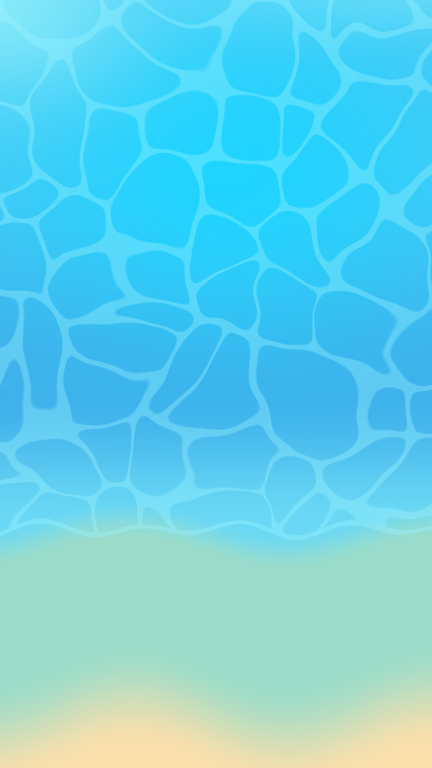
Reproduce this background procedurally as a WebGL 2 fragment shader.

```glsl
#version 300 es
precision highp float;

uniform vec2 u_resolution;
out vec4 outColor;

const float TAU = 6.2831853;
const float CELLS_ACROSS = 6.4;

const vec3 BRIGHT_WATER = vec3(0.12, 0.83, 1.00);
const vec3 DEEP_WATER = vec3(0.25, 0.69, 0.915);
const vec3 UPPER_WATER = vec3(0.28, 0.79, 0.96);
const vec3 SHALLOW_WATER = vec3(0.42, 0.85, 0.96);
const vec3 PALE_LIGHT = vec3(0.56, 0.93, 0.98);
const vec3 WET_SAND = vec3(0.61, 0.865, 0.79);
const vec3 DRY_SAND = vec3(0.98, 0.875, 0.67);
const vec3 CAUSTIC = vec3(0.62, 0.96, 1.00);

// Sine-free hash
vec2 hash2(vec2 cell) {
  vec3 q = fract(cell.xyx * vec3(0.1031, 0.1030, 0.0973));
  q += dot(q, q.yzx + 33.33);
  return fract((q.xx + q.yz) * q.zy);
}

// Smooth two-channel value noise
vec2 noise2(vec2 p) {
  vec2 i = floor(p), f = fract(p);
  vec2 s = f * f * (3.0 - 2.0 * f);
  vec2 low = mix(hash2(i), hash2(i + vec2(1, 0)), s.x);
  vec2 high = mix(hash2(i + vec2(0, 1)), hash2(i + vec2(1, 1)), s.x);
  return mix(low, high, s.y);
}

vec2 siteOffset(vec2 cell, float jitter) {
  return 0.5 + jitter * (hash2(cell) - 0.5);
}

// Distance to the cell walls, blended so that corners become round
float roundedCellWall(vec2 p, float jitter, float sharpness) {
  vec2 home = floor(p), f = fract(p);
  vec2 nearCell = vec2(0), nearSite = vec2(0);
  float nearest = 1e3;
  for (int y = -1; y <= 1; y++)
    for (int x = -1; x <= 1; x++) {
      vec2 cell = vec2(x, y);
      vec2 site = cell + siteOffset(home + cell, jitter) - f;
      if (dot(site, site) < nearest) {
        nearest = dot(site, site);
        nearCell = cell;
        nearSite = site;
      }
    }
  float sum = 0.0;
  for (int y = -2; y <= 2; y++)
    for (int x = -2; x <= 2; x++) {
      vec2 cell = nearCell + vec2(x, y);
      vec2 site = cell + siteOffset(home + cell, jitter) - f;
      vec2 gap = site - nearSite;
      if (dot(gap, gap) > 1e-4) {
        float wall = dot(0.5 * (site + nearSite), normalize(gap));
        sum += exp(-sharpness * wall);
      }
    }
  return -log(sum) / sharpness;
}

// Bright net of refracted light
float causticNet(vec2 p, float pixel) {
  vec2 bend = noise2(p * 0.8 + 7.0) - 0.5;
  vec2 ripple = noise2(p * 2.1 + 19.0) - 0.5;
  float wall = roundedCellWall(p + 0.75 * bend + 0.22 * ripple, 0.95, 15.0);
  float width = mix(0.012, 0.06, noise2(p * 1.3 + 41.0).x);
  float soft = max(pixel, 0.014);
  return 1.0 - smoothstep(width - soft, width + soft, wall);
}

float wave(float x, float peak, float frequency) {
  return cos(TAU * frequency * (x - peak));
}

float glow(vec2 uv, vec2 center, vec2 radius) {
  vec2 d = (uv - center) / radius;
  return exp(-dot(d, d));
}

// Sea tones from the shallows up to the far water
vec3 waterColor(vec2 uv) {
  vec3 color = mix(SHALLOW_WATER, DEEP_WATER, smoothstep(0.31, 0.49, uv.y));
  color = mix(color, UPPER_WATER, smoothstep(0.50, 0.80, uv.y));
  color = mix(color, BRIGHT_WATER, glow(uv, vec2(0.53, 0.78), vec2(0.46, 0.21)));
  color = mix(color, PALE_LIGHT, 0.85 * glow(uv, vec2(0.0, 1.0), vec2(0.32, 0.13)));
  return mix(color, PALE_LIGHT, 0.5 * glow(uv, vec2(0.9, 1.03), vec2(0.5, 0.07)));
}

void main() {
  vec2 uv = gl_FragCoord.xy / u_resolution;
  vec2 p = gl_FragCoord.xy / u_resolution.x;
  float pixel = 1.0 / u_resolution.y;

  // Soft meeting of sea, wet sand and dry sand
  float shore = 0.301 + 0.021 * wave(uv.x, 0.29, 1.36);
  float sandEdge = 0.052 + 0.026 * wave(uv.x, 0.31, 1.42);
  vec3 ground = mix(DRY_SAND, WET_SAND, smoothstep(-0.055, 0.085, uv.y - sandEdge));
  float sea = smoothstep(-0.027, 0.029, uv.y - shore);
  vec3 color = mix(ground, waterColor(uv), sea);

  // Net ends in a thin scalloped rim
  float rim = 0.311 + 0.007 * wave(uv.x, 0.09, 4.2) + 0.004 * wave(uv.x, 0.5, 2.6);
  float rimGap = uv.y - rim;
  float net = causticNet(p * CELLS_ACROSS, CELLS_ACROSS / u_resolution.x);
  net *= smoothstep(-pixel, pixel, rimGap);
  float rimWidth = 0.0012 + 0.0016 * noise2(vec2(uv.x * 9.0, 3.0)).x;
  float rimLine = 1.0 - smoothstep(rimWidth, rimWidth + 1.5 * pixel, abs(rimGap));
  color = mix(color, CAUSTIC, 0.36 * max(net, rimLine));

  outColor = vec4(color, 1.0);
}
```
